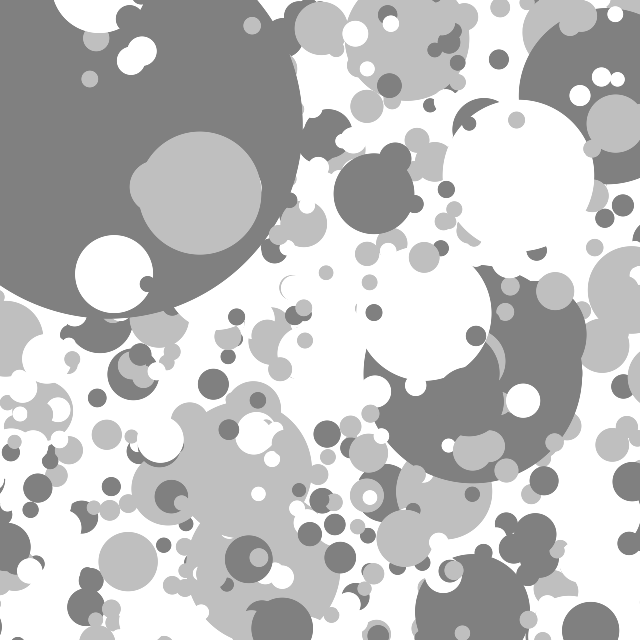
This pattern is drawn by a three.js fragment shader. Its source:

```glsl
// Overlapping flat discs of many sizes in white, light grey and dark grey.
varying vec2 vUv;

const int DISC_COUNT = 850;
const float GIANT_INDEX = 75.0;   // depth of the one dominant disc
const float MIN_RADIUS = 0.011;
const float MAX_RADIUS = 0.19;
const float EDGE = 0.0007;        // half width of the smoothed rim
const float MARGIN = 0.04;        // centres may lie slightly off the canvas

const vec3 WHITE = vec3(1.0);
const vec3 LIGHT = vec3(0.75);
const vec3 DARK = vec3(0.5);

vec2 hash2(float n) {
  vec3 p = fract(vec3(n) * vec3(0.1031, 0.1030, 0.0973));
  p += dot(p, p.yzx + 33.33);
  return fract((p.xx + p.yz) * p.zy);
}

// Evenly spread pair of values, so sizes and tones keep their shares
vec2 spread2(float n) {
  return fract(0.5 + n * vec2(0.75488, 0.56984));
}

// Inverse-cube size law: many small discs, few large ones
float discRadius(float u, float smallest, float largest) {
  float ratio = smallest / largest;
  return smallest * inversesqrt(mix(ratio * ratio, 1.0, u));
}

vec3 discTone(float u, float darkShare, float lightShare) {
  if (u < darkShare) return DARK;
  return u < darkShare + lightShare ? LIGHT : WHITE;
}

float discCover(vec2 p, vec2 centre, float radius, float edge) {
  return smoothstep(-edge, edge, radius - length(p - centre));
}

void main() {
  vec3 color = vec3(0.0);
  float unseen = 1.0;

  // Stack the discs from front to back until the point is covered
  for (int i = 0; i < DISC_COUNT; i++) {
    float id = float(i);
    vec2 traits = spread2(id);
    vec2 centre = mix(vec2(-MARGIN), vec2(1.0 + MARGIN), hash2(id + 17.0));
    float radius = discRadius(traits.x, MIN_RADIUS, MAX_RADIUS);
    vec3 tone = discTone(traits.y, 0.29, 0.38);

    if (id == GIANT_INDEX) {
      centre = vec2(0.17, 0.805);
      radius = 0.303;
      tone = DARK;
    }

    float cover = discCover(vUv, centre, radius, EDGE);
    color += unseen * cover * tone;
    unseen *= 1.0 - cover;
    if (unseen < 0.002) break;
  }

  // White ground shows through the gaps
  gl_FragColor = vec4(color + unseen * WHITE, 1.0);
}
```
